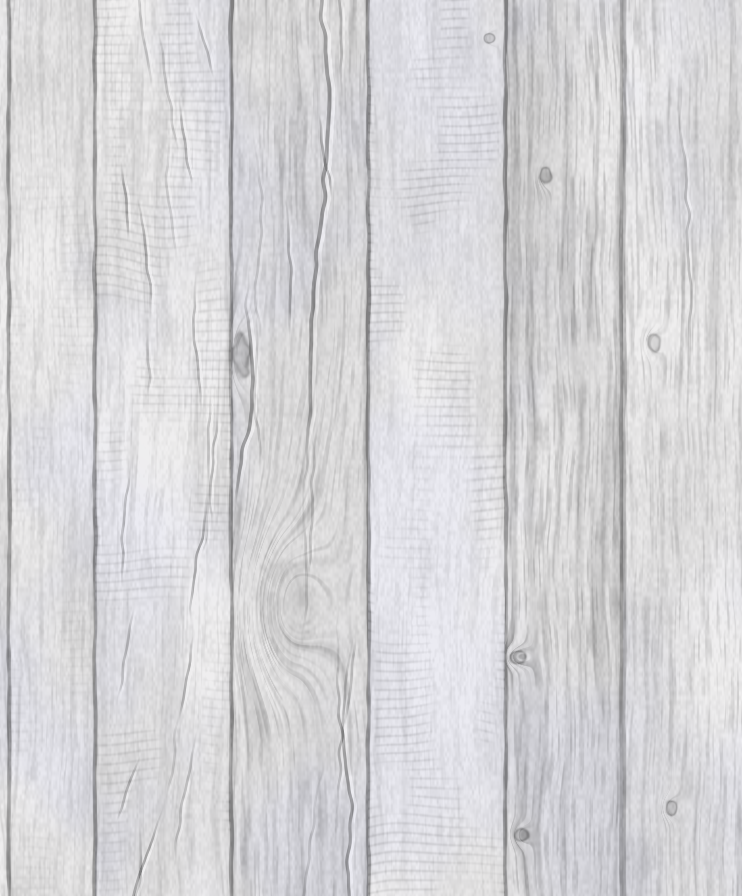
A Shadertoy shader for this texture:

```glsl
#define ASPECT 0.828
#define SEAM_WIDTH 0.0013
#define SEAM_DEPTH 0.27
#define RING_FREQ 165.0
#define FIBRE_FREQ 400.0
#define GRAIN_DEPTH 0.15
#define GRIT_DEPTH 0.06
#define SAW_FREQ 95.0
#define CRACK_DEPTH 0.24
#define CRACK_COUNT 22
#define COOL_TINT vec3(0.985, 0.985, 1.015)
#define WARM_TINT vec3(1.003, 0.999, 1.0)

// Per-plank properties, left to right
const float SEAMS[6] = float[](0.010, 0.106, 0.258, 0.411, 0.564, 0.695);
const float TONES[7] = float[](0.90, 0.895, 0.915, 0.880, 0.915, 0.872, 0.90);
const float GRAIN[7] = float[](0.6, 0.6, 0.6, 1.0, 0.4, 1.25, 1.0);
const float SAWN[7] = float[](0.0, 0.3, 0.8, 0.1, 1.0, 0.0, 0.0);

// Knots: centre, radii
const vec4 KNOTS[8] = vec4[](
    vec4(0.609, 0.805, 0.007, 0.009), vec4(0.730, 0.617, 0.007, 0.009),
    vec4(0.578, 0.267, 0.009, 0.007), vec4(0.582, 0.068, 0.007, 0.008),
    vec4(0.749, 0.099, 0.007, 0.008), vec4(0.270, 0.603, 0.010, 0.024),
    vec4(0.319, 0.323, 0.030, 0.052), vec4(0.547, 0.957, 0.006, 0.006));

float hash(vec2 p) {
    vec3 q = fract(p.xyx * 0.1031);
    q += dot(q, q.yzx + 33.33);
    return fract((q.x + q.y) * q.z);
}

float noise(vec2 p) {
    vec2 i = floor(p), f = fract(p);
    f = f * f * (3.0 - 2.0 * f);
    return mix(mix(hash(i), hash(i + vec2(1, 0)), f.x),
               mix(hash(i + vec2(0, 1)), hash(i + vec2(1, 1)), f.x), f.y);
}

float fbm(vec2 p) {
    float sum = 0.0, amp = 0.5;
    for (int i = 0; i < 4; i++) {
        sum += amp * noise(p);
        p = p * 2.03 + 17.0;
        amp *= 0.5;
    }
    return sum;
}

int plankAt(float x) {
    int id = 0;
    for (int i = 0; i < 6; i++) id += int(x > SEAMS[i]);
    return id;
}

// Tapered split with a lit right lip; positive is dark
float crack(vec2 p, vec2 base, float len, float lean, float width, float seed, float px) {
    float t = (p.y - base.y) / len;
    float taper = smoothstep(0.0, 0.3, t) * (1.0 - smoothstep(0.6, 1.0, t));
    float bend = 0.016 * (noise(vec2(p.y * 9.0, seed)) - 0.5)
               + 0.004 * (noise(vec2(p.y * 50.0, seed + 5.0)) - 0.5);
    float d = p.x - base.x - lean * (t - 0.5) - bend;
    float w = width * taper;
    float dark = 1.0 - smoothstep(w, w + 1.3 * px, abs(d));
    float lip = 1.0 - smoothstep(w, w + 1.3 * px, abs(d - 2.0 * width - px));
    return taper * (dark - 0.35 * lip);
}

void mainImage(out vec4 fragColor, in vec2 fragCoord) {
    vec2 p = fragCoord / iResolution.xy * vec2(ASPECT, 1.0);
    float px = 1.0 / iResolution.y;
    int id = plankAt(p.x);
    vec2 shift = vec2(float(id) * 13.7, float(id) * 5.3);

    // Grain coordinate, bulging into closed rings at knots
    float s = p.x + 0.035 * (fbm(p * vec2(8.0, 3.0) + shift) - 0.5);
    float knotShade = 0.0;
    for (int i = 0; i < 8; i++) {
        vec4 k = KNOTS[i];
        if (plankAt(k.x) != id) continue;
        vec2 d = (p - k.xy) / k.zw;
        float e = length(d) + 0.5 * (noise(p * 120.0) - 0.5);
        s += 2.8 * k.z * exp(-0.4 * dot(d, d));
        float rim = exp(-pow((e - 0.9) * 4.5, 2.0));
        float core = 1.0 - smoothstep(0.5, 1.2, e);
        knotShade += (0.17 * rim + 0.10 * core) * (k.z > 0.02 ? 0.25 : 1.0);
    }

    // Rings, fibres, pores and broad stains
    float rings = noise(vec2(s * RING_FREQ, p.y * 5.0) + shift);
    float fibre = noise(vec2(s * FIBRE_FREQ, p.y * 26.0) + shift);
    float pores = noise(p * vec2(430.0, 190.0));
    float stain = fbm(p * vec2(11.0, 5.0) + shift + 40.0);
    float grain = 0.6 * smoothstep(0.45, 1.0, rings) + 0.6 * smoothstep(0.4, 1.0, fibre);
    float tone = TONES[id] + 0.16 * (stain - 0.47);
    tone -= GRAIN_DEPTH * GRAIN[id] * grain * (0.5 + stain);
    tone -= GRIT_DEPTH * (pores - 0.35) + knotShade;

    // Saw marks across the plank
    float sawPhase = p.y * SAW_FREQ + 1.5 * noise(p * vec2(14.0, 9.0) + shift);
    float saw = pow(0.5 + 0.5 * cos(6.2832 * sawPhase), 4.0);
    tone -= 0.07 * SAWN[id] * saw * smoothstep(0.45, 0.75, noise(p * vec2(28.0, 15.0) + shift));

    // Short splits on the second plank, longer ones on the third
    float splits = 0.0;
    if (id == 2 || id == 3) {
        int count = id == 2 ? CRACK_COUNT : CRACK_COUNT / 2;
        float left = SEAMS[id - 1], span = SEAMS[id] - left;
        for (int i = 0; i < count; i++) {
            float n = float(i) + 31.0 * float(id);
            vec2 base = vec2(left + span * (0.1 + 0.8 * hash(vec2(n, 1.0))),
                             1.1 * (float(i) + hash(vec2(n, 2.0))) / float(count) - 0.1);
            float len = mix(0.08, id == 2 ? 0.2 : 0.3, hash(vec2(n, 3.0)));
            splits += crack(p, base, len, 0.06 * (0.5 - base.y), 0.0008, n, px)
                    * mix(0.4, 0.9, hash(vec2(n, 4.0)));
        }
    }
    if (id == 3) {
        splits += crack(p, vec2(0.357, 0.36), 0.9, 0.035, 0.0015, 71.0, px);
        splits += crack(p, vec2(0.276, 0.40), 0.32, 0.018, 0.0013, 83.0, px);
        splits += crack(p, vec2(0.392, -0.2), 0.55, -0.03, 0.0011, 97.0, px);
    }
    if (id == 6) splits += 0.6 * crack(p, vec2(0.765, 0.54), 0.4, -0.01, 0.0008, 53.0, px);
    tone -= CRACK_DEPTH * splits;

    // Worn plank joints with a soft shadow and a bright right edge
    for (int i = 0; i < 6; i++) {
        float n = float(i) * 7.0;
        float wear = noise(vec2(p.y * 45.0, n));
        float d = p.x - SEAMS[i] - 0.002 * (noise(vec2(p.y * 30.0, n + 3.0)) - 0.5);
        float w = SEAM_WIDTH * (i == 5 ? 2.2 : 0.7 + 0.6 * wear);
        float line = 1.0 - smoothstep(w, w + 1.5 * px, abs(d));
        float edge = exp(-pow((d - 0.005) / 0.002, 2.0));
        tone -= SEAM_DEPTH * line * (i == 5 ? 0.55 : 0.65 + 0.35 * wear);
        tone -= 0.07 * exp(-abs(d) / 0.004) - 0.05 * edge * wear;
    }

    // Whitewash with cool patches
    tone = clamp(tone, 0.5, 0.935);
    float cool = smoothstep(0.4, 0.65, fbm(p * vec2(5.0, 4.0) + shift + 9.0));
    fragColor = vec4(tone * mix(WARM_TINT, COOL_TINT, cool), 1.0);
}
```
